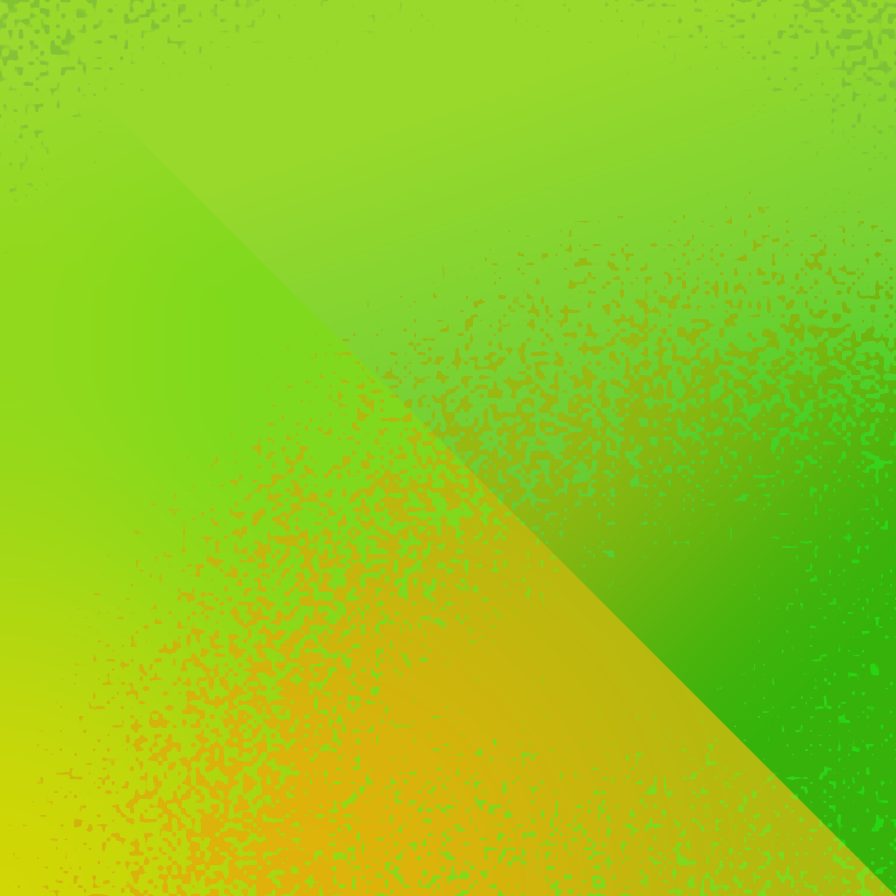
Reproduce this background procedurally as a WebGL 1 fragment shader.

```glsl
precision highp float;
// Lime and amber gradients folded along a diagonal, blended by a speckled spray.

uniform vec2 u_resolution;

float hash(vec2 p) {
  vec3 q = fract(vec3(p.xyx) * 0.1031);
  q += dot(q, q.yzx + 33.33);
  return fract((q.x + q.y) * q.z);
}

float valueNoise(vec2 p) {
  vec2 cell = floor(p);
  vec2 f = fract(p);
  f = f * f * (3.0 - 2.0 * f);
  float low = mix(hash(cell), hash(cell + vec2(1.0, 0.0)), f.x);
  float high = mix(hash(cell + vec2(0.0, 1.0)), hash(cell + 1.0), f.x);
  return mix(low, high, f.y);
}

// Falling ramp: 1 at or below a, 0 at or above b
float fall(float a, float b, float x) {
  return 1.0 - smoothstep(a, b, x);
}

// Green backdrop left of the fold, yellow towards the lower left corner
vec3 leftGreen(vec2 p) {
  vec3 c = mix(vec3(0.50, 0.85, 0.11), vec3(0.57, 0.85, 0.11), fall(0.0, 0.3, p.x));
  c = mix(c, vec3(0.82, 0.84, 0.02), fall(0.0, 0.6, length(p)));
  return mix(c, vec3(0.61, 0.85, 0.19), smoothstep(0.65, 1.0, p.y));
}

// Green backdrop right of the fold, deeper towards the right edge
vec3 rightGreen(vec2 p) {
  float height = clamp((p.y + 0.35 * (0.4 - p.x) - 0.3) / 0.55, 0.0, 1.0);
  vec3 c = mix(vec3(0.38, 0.80, 0.22), vec3(0.60, 0.85, 0.17), height);
  float depth = smoothstep(0.6, 1.0, p.x) * fall(0.35, 0.75, p.y);
  return mix(c, vec3(0.16, 0.83, 0.07), depth);
}

// Sprayed colours on each side of the fold
vec3 leftAmber(vec2 p) {
  float spread = smoothstep(0.05, 0.68, distance(p, vec2(0.33, 0.0)));
  return mix(vec3(0.87, 0.70, 0.04), vec3(0.67, 0.73, 0.06), spread);
}

vec3 rightOlive(vec2 p) {
  return mix(vec3(0.60, 0.72, 0.07), vec3(0.21, 0.70, 0.04), smoothstep(0.05, 0.7, p.x - p.y));
}

void main() {
  vec2 p = gl_FragCoord.xy / u_resolution;
  float pixel = 1.0 / min(u_resolution.x, u_resolution.y);

  // Diagonal fold from top left to bottom right
  float side = smoothstep(-pixel, pixel, (p.x + p.y - 1.0) * 0.7071);
  vec3 green = mix(leftGreen(p), rightGreen(p), side);
  vec3 spray = mix(leftAmber(p), rightOlive(p), side);

  // Disc of spray, with green flecks along the bottom and right edges
  float threshold = 0.5 + 2.3 * (distance(p, vec2(0.846, -0.04)) - 0.63);
  float flecks = max(0.27 * fall(0.0, 0.3, p.y), 0.18 * smoothstep(0.75, 1.0, p.x));
  threshold = max(threshold, flecks);
  float grain = valueNoise(p * 190.0);
  float cover = smoothstep(threshold - 0.07, threshold + 0.07, grain);
  cover = mix(cover, 1.0, fall(-0.1, 0.08, threshold));
  vec3 color = mix(green, spray, cover);

  // Dusky grain near the outer corners
  float rim = smoothstep(0.55, 0.88, distance(p, vec2(0.5, 0.35)));
  float dust = smoothstep(0.0, 0.25, valueNoise(p * 170.0 + 71.0) - 0.95 + 0.6 * rim);
  color = mix(color, vec3(0.45, 0.69, 0.24), 0.55 * dust);

  gl_FragColor = vec4(color, 1.0);
}
```
